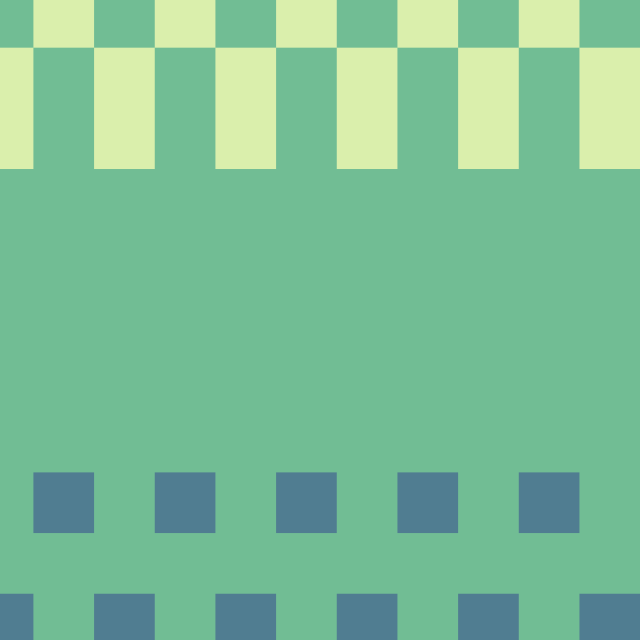
This pattern is drawn by a WebGL 2 fragment shader. Its source:

```glsl
#version 300 es
precision highp float;
// Flat checker bands: pale tiles along the top, blue tiles along the bottom, on green.

uniform vec2 u_resolution;
out vec4 fragColor;

// Antialiased coverage of the interval from lo to hi.
float band(float v, float lo, float hi, float pixel) {
    return clamp((v - lo) / pixel + 0.5, 0.0, 1.0)
         - clamp((v - hi) / pixel + 0.5, 0.0, 1.0);
}

void main() {
    // Grid coordinates: one unit per square tile.
    const float tile = 0.0948;
    vec2 grid = (gl_FragCoord.xy / u_resolution - vec2(0.0522, 0.0723)) / tile;
    vec2 pixel = 1.0 / (u_resolution * tile);

    // Alternating columns.
    float fromCenter = abs(mod(grid.x + 0.5, 2.0) - 1.0);
    float evenColumn = clamp((0.5 - fromCenter) / pixel.x + 0.5, 0.0, 1.0);
    float oddColumn = 1.0 - evenColumn;

    // Tall pale tiles with a staggered row above them.
    float pale = oddColumn * band(grid.y, 7.0, 9.0, pixel.y)
               + evenColumn * band(grid.y, 9.0, 11.0, pixel.y);

    // Two staggered blue rows with an empty row between.
    float blue = evenColumn * band(grid.y, 1.0, 2.0, pixel.y)
               + oddColumn * band(grid.y, -1.0, 0.0, pixel.y);

    vec3 color = vec3(0.443, 0.741, 0.580);
    color = mix(color, vec3(0.855, 0.937, 0.675), pale);
    color = mix(color, vec3(0.314, 0.490, 0.569), blue);
    fragColor = vec4(color, 1.0);
}
```
